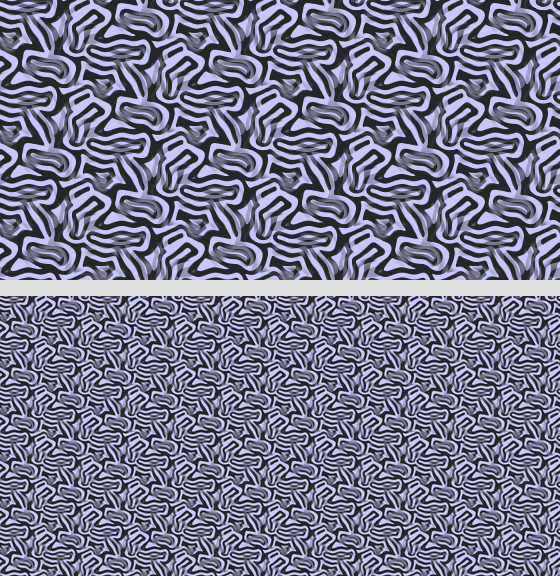
Top, the tile; bottom, the same tile 2 across and 2 down.
Reproduce this pattern procedurally as a Shadertoy shader.

```glsl
// Winding lavender bands on charcoal, nested around a few short spines in a half-drop repeat.
// A smooth distance to the spines is bent by wrapping gradient noise and cut into stripes;
// a second, drifted set of stripes lies over it like shaded translucent ribbon.

const float TAU = 6.2831853;
const float REPEATS = 3.0;              // tiles across and down
const vec2 TILE = vec2(2.0, 1.0);       // tile size; a copy sits at half of it
const float PERIOD = 0.1;               // one light plus one dark band
const float BLEND = 0.014;              // rounding where bands meet
const float WARP = 0.08;                // bend of the bands
const float NOISE_CELLS = 4.0;          // noise cells per tile height
const float BALANCE = -0.02;            // positive widens the light bands
const float VEIL = 0.62;                // strongest overlay opacity
const vec2 DRIFT = vec2(0.06, 0.035);   // shift of the overlay
const vec3 DARK = vec3(0.15, 0.15, 0.16);
const vec3 LIGHT = vec3(0.78, 0.78, 0.98);

// Spine segments: start and end; those from DARK_FROM on have a dark core
const int SPINE_COUNT = 6;
const int DARK_FROM = 4;
const vec4 SPINES[SPINE_COUNT] = vec4[SPINE_COUNT](
    vec4(1.00, 0.45, 1.51, 0.44),
    vec4(0.82, 0.49, 0.86, 0.69),
    vec4(0.86, 0.69, 1.04, 0.84),
    vec4(1.33, 0.87, 1.67, 0.74),
    vec4(0.32, 0.87, 0.54, 0.49),
    vec4(1.80, 0.40, 1.93, 0.46));

// Lattice gradient that repeats with the half-drop tile
vec2 gradientAt(vec2 cell, float seed) {
    float halfRows = NOISE_CELLS * 0.5;
    float drop = floor(cell.y / halfRows);
    cell.x = mod(cell.x - drop * NOISE_CELLS, 2.0 * NOISE_CELLS);
    cell.y -= drop * halfRows;
    float h = fract(sin(dot(cell, vec2(127.1, 311.7)) + seed * 74.7) * 43758.5);
    return vec2(cos(TAU * h), sin(TAU * h));
}

float gradientNoise(vec2 p, float seed) {
    p *= NOISE_CELLS;
    vec2 cell = floor(p), f = p - cell;
    vec2 u = f * f * f * (f * (f * 6.0 - 15.0) + 10.0);
    vec2 e = vec2(1.0, 0.0);
    float a = dot(gradientAt(cell, seed), f);
    float b = dot(gradientAt(cell + e.xy, seed), f - e.xy);
    float c = dot(gradientAt(cell + e.yx, seed), f - e.yx);
    float d = dot(gradientAt(cell + e.xx, seed), f - e.xx);
    return mix(mix(a, b, u.x), mix(c, d, u.x), u.y);
}

vec2 bend(vec2 p, float seed) {
    return p + WARP * vec2(gradientNoise(p, seed), gradientNoise(p, seed + 1.0));
}

// Smooth minimum of the distances to all spines and their half-drop copies
float spineDistance(vec2 p) {
    float sum = 0.0;
    for (int i = 0; i < SPINE_COUNT; i++) {
        vec2 centre = 0.5 * (SPINES[i].xy + SPINES[i].zw);
        vec2 arm = 0.5 * (SPINES[i].zw - SPINES[i].xy);
        float core = i < DARK_FROM ? 0.0 : 0.5 * PERIOD;
        for (int copy = 0; copy < 2; copy++) {
            vec2 d = p - centre + 0.5 * TILE * float(copy);
            d = mod(d + 0.5 * TILE, TILE) - 0.5 * TILE;
            d -= arm * clamp(dot(d, arm) / dot(arm, arm), -1.0, 1.0);
            sum += exp(-(length(d) + core) / BLEND);
        }
    }
    return -BLEND * log(sum);
}

// Antialiased bands, 1 on light and 0 on dark
float bands(float phase) {
    float wave = cos(phase) + BALANCE;
    float w = clamp(0.6 * fwidth(wave), 0.001, 0.8);
    return smoothstep(-w, w, wave);
}

void mainImage(out vec4 fragColor, in vec2 fragCoord) {
    vec2 p = fragCoord / iResolution.xy * REPEATS * TILE;

    // Crisp base bands
    float tone = bands(TAU * spineDistance(bend(p, 1.0)) / PERIOD);

    // Overlay ribbons, shaded across and fading in patches
    float phase = TAU * spineDistance(bend(p + DRIFT, 5.0)) / PERIOD;
    float patches = smoothstep(-0.12, 0.26, gradientNoise(p, 9.0));
    float shade = mix(0.5, 1.0, 0.5 + 0.5 * sin(0.5 * phase));
    tone = mix(tone, bands(phase), VEIL * patches * shade);

    fragColor = vec4(mix(DARK, LIGHT, tone), 1.0);
}
```
